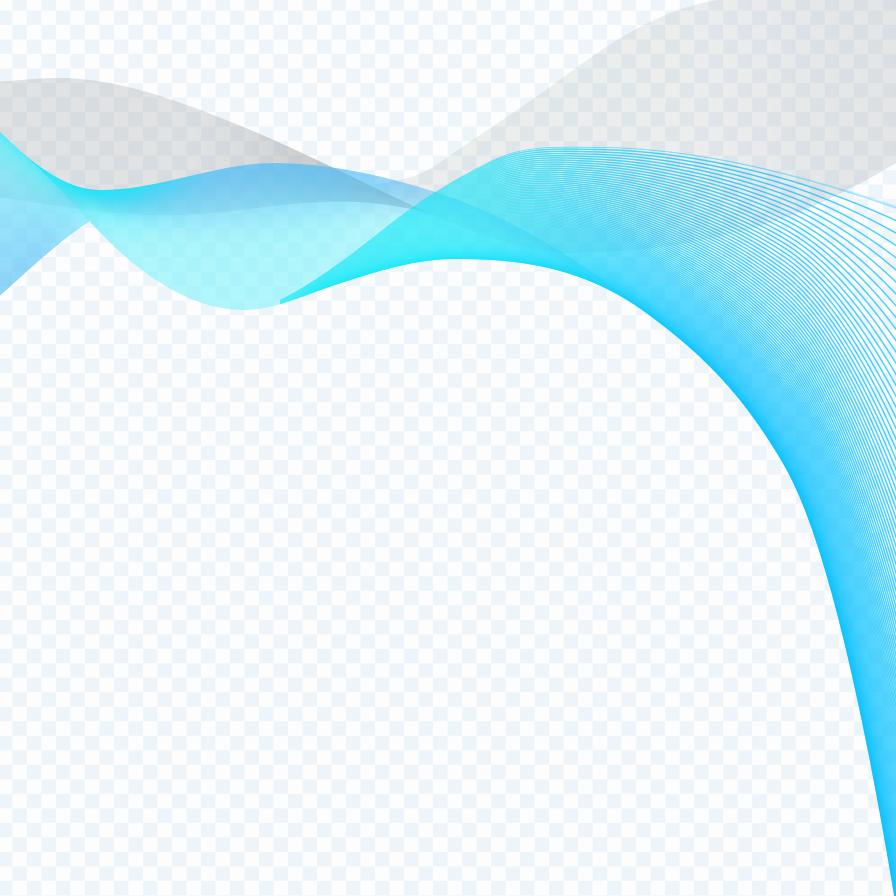
This background is drawn by a WebGL 1 fragment shader. Its source:

```glsl
precision highp float;
uniform vec2 u_resolution;

#define CELL 0.01619
#define CHECK_ORIGIN vec2(0.3376, 0.6645)
#define STRANDS 110.0
#define STRAND_WIDTH 0.0016
#define PAPER vec3(0.992, 0.994, 0.994)
#define TILE vec3(0.932, 0.960, 0.980)
#define SMOKE vec3(0.60, 0.61, 0.62)
#define AQUA vec3(0.08, 0.91, 0.97)
#define PALE_AQUA vec3(0.52, 0.95, 0.98)
#define SKY vec3(0.30, 0.74, 0.97)
#define AZURE vec3(0.0, 0.75, 1.0)

// Cubic arc between knots given as (x, height, slope)
float arc(float x, vec3 a, vec3 b) {
  float w = b.x - a.x;
  float t = (x - a.x) / w;
  float s = 1.0 - t;
  return s * s * ((1.0 + 2.0 * t) * a.y + t * w * a.z)
       + t * t * ((1.0 + 2.0 * s) * b.y - s * w * b.z);
}

float path(float x, vec3 a, vec3 b, vec3 c, vec3 d, vec3 e) {
  if (x < b.x) return arc(x, a, b);
  if (x < c.x) return arc(x, b, c);
  if (x < d.x) return arc(x, c, d);
  return arc(x, d, e);
}

// Blue wave outlines
float crest(float x) {
  return path(x, vec3(0.0, 0.853, -1.0), vec3(0.11, 0.788, -0.02),
    vec3(0.305, 0.818, 0.0), vec3(0.488, 0.785, -0.32), vec3(0.725, 0.648, -0.8));
}

float rim(float x) {
  vec3 hump = vec3(0.508, 0.711, 0.0);
  if (x < hump.x) return path(x, vec3(0.0, 0.853, -0.9), vec3(0.1, 0.753, -1.1),
    vec3(0.273, 0.654, 0.0), vec3(0.371, 0.681, 0.33), hump);
  return path(x, hump, vec3(0.725, 0.648, -0.75), vec3(0.876, 0.479, -1.75),
    vec3(0.998, 0.0, -6.0), vec3(1.02, -0.14, -7.0));
}

float veilTop(float x) {
  return path(x, vec3(0.312, 0.665, 0.5), vec3(0.43, 0.746, 0.8),
    vec3(0.547, 0.820, 0.5), vec3(0.66, 0.836, 0.0), vec3(1.0, 0.768, -0.35));
}

// Coverage of the area between two heights
float band(float y, float top, float bottom, float px) {
  return clamp((top - y) / px + 0.5, 0.0, 1.0) * clamp((y - bottom) / px + 0.5, 0.0, 1.0);
}

// Strand number, crowding towards the rim
float strandIndex(vec2 p) {
  float top = veilTop(p.x);
  float depth = clamp((top - p.y) / max(top - rim(p.x), 0.001), 0.0, 1.0);
  return STRANDS * (1.0 - sqrt(1.0 - depth));
}

float strands(vec2 p, float px) {
  float e = 0.0004;
  float n = strandIndex(p);
  vec2 slope = vec2(strandIndex(p + vec2(e, 0.0)), strandIndex(p + vec2(0.0, e))) - n;
  float spacing = e / max(length(slope), 0.0001);
  float dist = abs(fract(n + 0.5) - 0.5) * spacing;
  float line = clamp((0.5 * (STRAND_WIDTH + px) - dist) / px, 0.0, min(1.0, STRAND_WIDTH / px));
  float average = min(STRAND_WIDTH / spacing, 0.85);
  return mix(average, line, smoothstep(1.0, 2.2, spacing / px));
}

void main() {
  vec2 p = gl_FragCoord.xy / u_resolution;
  float px = 1.0 / min(u_resolution.x, u_resolution.y);
  float x = p.x;
  float y = p.y;

  // Checkered ground with softened cell edges
  vec2 cell = (p - CHECK_ORIGIN) / CELL;
  vec2 wave = (0.5 - abs(mod(cell - 0.5, 2.0) - 1.0)) * CELL / px;
  vec2 side = clamp(wave * 2.0, -1.0, 1.0);
  vec3 color = mix(PAPER, TILE, 0.5 + 0.5 * side.x * side.y);

  // Grey ribbon, left fold
  float foldTop = path(x, vec3(0.0, 0.909, 0.06), vec3(0.065, 0.913, 0.0),
    vec3(0.26, 0.863, -0.40), vec3(0.47, 0.766, -0.46), vec3(0.64, 0.718, 0.0));
  float foldBottom = path(x, vec3(0.0, 0.78, -0.15), vec3(0.2, 0.76, 0.03),
    vec3(0.378, 0.775, 0.0), vec3(0.50, 0.755, -0.35), vec3(0.64, 0.718, 0.0));
  float fold = band(y, foldTop, foldBottom, px) * step(x, 0.64);
  color = mix(color, SMOKE, fold * mix(0.28, 0.62, smoothstep(0.2, 0.45, x)));

  // Grey ribbon, right fan
  float fanTop = path(x, vec3(0.39, 0.79, 0.2), vec3(0.49, 0.818, 0.7),
    vec3(0.64, 0.922, 0.75), vec3(0.79, 0.998, 0.2), vec3(1.0, 1.0, 0.0));
  float fanBottom = path(x, vec3(0.39, 0.79, -0.2), vec3(0.47, 0.766, -0.46),
    vec3(0.64, 0.718, 0.0), vec3(0.82, 0.74, 0.25), vec3(1.0, 0.818, 0.6));
  float fan = band(y, fanTop, fanBottom, px) * step(0.39, x);
  color = mix(color, SMOKE, fan * mix(0.17, 0.25, smoothstep(0.75, 1.0, x)));

  // Translucent body of the wave
  float top = crest(x);
  float low = rim(x);
  float tail = path(x, vec3(0.0, 0.67, 0.9), vec3(0.1, 0.753, 0.65),
    vec3(0.2, 0.80, 0.4), vec3(0.305, 0.818, 0.0), vec3(0.5, 0.818, 0.0));
  float bottom = min(low, tail);
  float body = band(y, top, bottom, px) * step(x, 0.725);
  float depth = clamp((top - y) / max(top - bottom, 0.001), 0.0, 1.0);
  vec3 tint = mix(SKY, PALE_AQUA, smoothstep(0.0, 0.6, depth));
  tint = mix(mix(PALE_AQUA, SKY, depth), tint, smoothstep(0.03, 0.13, x));
  float opacity = mix(0.72, 0.62, depth) * mix(1.0, 0.45, smoothstep(0.33, 0.6, x));
  color = mix(color, tint, body * opacity);

  // Bright inner edge of the left crest
  float wedge = band(y, top, low, px);
  float crestGlow = exp(-(top - y) / 0.022) * (1.0 - smoothstep(0.12, 0.26, x));
  color = mix(color, AQUA, body * max(crestGlow, 0.0) * mix(0.5, 0.9, wedge));

  // Fine strands hanging between the veil top and the rim
  float rimSlope = (rim(x + 0.001) - low) / 0.001;
  float steep = sqrt(1.0 + rimSlope * rimSlope);
  float veil = band(y, veilTop(x), low, px * steep) * step(0.312, x);
  vec3 ink = mix(AQUA, AZURE, smoothstep(0.45, 0.85, x));
  color = mix(color, ink, veil * strands(p, px) * 0.72);

  // Saturated glow along the rim
  float away = max(y - low, 0.0) / steep;
  float reach = mix(0.010, 0.015, smoothstep(0.5, 0.8, x));
  float rimGlow = exp(-away / reach) * smoothstep(0.3, 0.37, x);
  color = mix(color, ink, veil * rimGlow * 0.9);

  gl_FragColor = vec4(color, 1.0);
}
```
